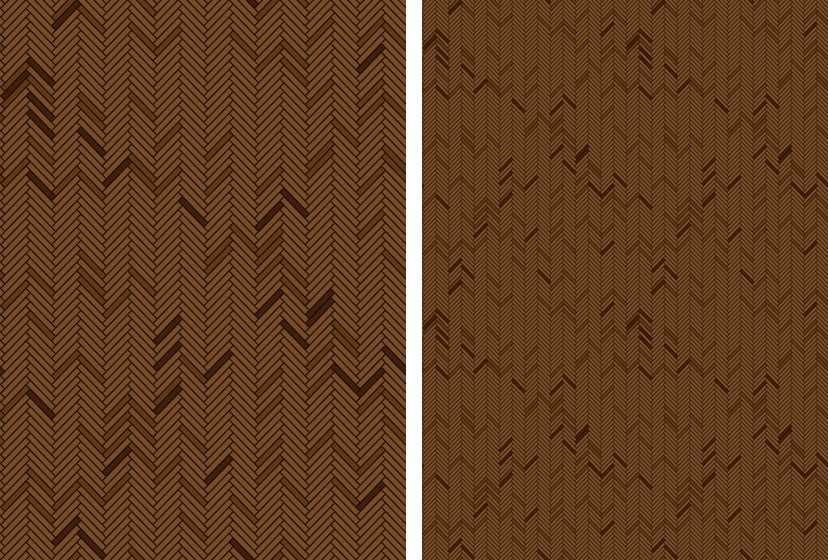
Left: one tile. Right: repeated 2 by 2.
A WebGL 1 fragment shader for this pattern:

```glsl
precision highp float;

// Herringbone parquet: long planks laid at 45 degrees in zigzag columns.
// Diagonal cells are grouped into rising and falling planks, each plank gets
// a wrapped id that picks its stain, and dark joints follow the plank edges.

uniform vec2 u_resolution;

const vec2  REPEATS      = vec2(8.0, 64.0);   // zigzags across, planks down
const float PLANK_LENGTH = 6.0;               // in plank widths
const vec2  OFFSET       = vec2(-1.16, 0.92); // shift in half cell diagonals
const float JOINT_WIDTH  = 0.00198;           // in canvas heights
const float DARK_SHARE   = 0.03;
const float MID_SHARE    = 0.10;

const vec3 PLANK_COLOR = vec3(0.470, 0.300, 0.150);
const vec3 MID_COLOR   = vec3(0.380, 0.225, 0.080);
const vec3 DARK_COLOR  = vec3(0.250, 0.120, 0.045);
const vec3 JOINT_COLOR = vec3(0.065, 0.035, 0.020);

float hash(vec2 p) {
    vec3 q = fract(vec3(p.xyx) * vec3(0.1031, 0.1030, 0.0973));
    q += dot(q, q.yzx + 33.33);
    return fract((q.x + q.y) * q.z);
}

// Returns the lower corner (xy) and the size (zw) of the plank covering p.
vec4 findPlank(vec2 p) {
    vec2 cell = floor(p);
    float span = 2.0 * PLANK_LENGTH;
    float k = floor(mod(cell.x - cell.y + 0.5, span));
    if (k < PLANK_LENGTH) {
        return vec4(cell.x - k, cell.y, PLANK_LENGTH, 1.0);
    }
    return vec4(cell.x, cell.y + k - span + 1.0, 1.0, PLANK_LENGTH);
}

vec3 stain(vec2 id) {
    float pick = hash(id);
    if (pick < DARK_SHARE) return DARK_COLOR;
    if (pick < DARK_SHARE + MID_SHARE) return MID_COLOR;
    return PLANK_COLOR;
}

void main() {
    // Canvas position in half cell diagonals, then along the two diagonals
    vec2 period = REPEATS * vec2(2.0 * PLANK_LENGTH, 2.0);
    vec2 grid = gl_FragCoord.xy / u_resolution * period + OFFSET;
    vec2 p = 0.5 * vec2(grid.y + grid.x, grid.y - grid.x);

    vec4 plank = findPlank(p);
    vec2 local = p - plank.xy;

    // The wrapped centre identifies the plank across the canvas edges
    vec2 centre = plank.xy + 0.5 * plank.zw;
    vec2 id = mod(vec2(centre.x - centre.y, centre.x + centre.y), period);

    // Distance to the nearest plank edge, in canvas heights
    vec2 unit = u_resolution / u_resolution.y / period;
    float plankWidth = 2.0 / length(1.0 / unit);
    vec2 inset = min(local, plank.zw - local);
    float edge = min(inset.x, inset.y) * plankWidth;

    float pixel = 1.0 / u_resolution.y;
    float wood = clamp((edge - 0.5 * JOINT_WIDTH) / pixel + 0.5, 0.0, 1.0);
    gl_FragColor = vec4(mix(JOINT_COLOR, stain(id), wood), 1.0);
}
```
